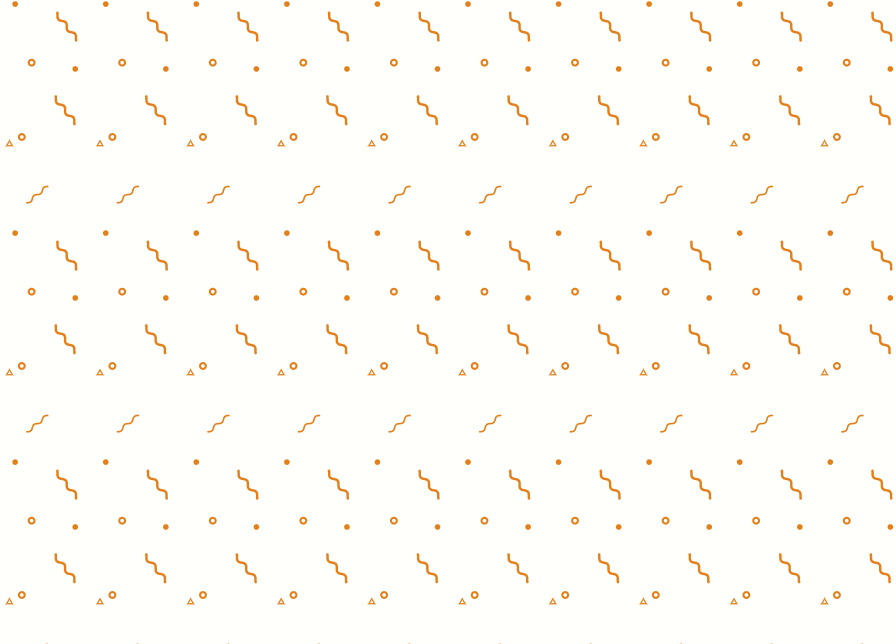
Write a WebGL 2 fragment shader that draws this pattern.

```glsl
#version 300 es
precision highp float;
// Confetti pattern: orange dots, rings, triangles and squiggles on off-white.
// Each motif is a distance function evaluated at the offset to its nearest
// repeat on a tall rectangular lattice; the union is inked with smooth edges.

uniform vec2 u_resolution;
out vec4 fragColor;

const float CANVAS_HEIGHT = 552.0;           // design units, y pointing down
const vec2 TILE = vec2(77.63, 196.3);
const vec3 PAPER = vec3(1.0, 1.0, 0.99);
const vec3 INK = vec3(0.89, 0.50, 0.11);
const float TAU = 6.2831853;

// Offset from the nearest repeat of a motif centre
vec2 nearest(vec2 p, vec2 center) {
    return mod(p - center + 0.5 * TILE, TILE) - 0.5 * TILE;
}

float dotShape(vec2 q, float radius) {
    return length(q) - radius;
}

float ringShape(vec2 q, float radius, float halfWidth) {
    return abs(length(q) - radius) - halfWidth;
}

// Outlined equilateral triangle, apex up
float triangleShape(vec2 q, float inradius, float halfWidth) {
    float side = 0.866 * abs(q.x) - 0.5 * q.y;
    return abs(max(side, q.y) - inradius) - halfWidth;
}

// Sine stroke centred on q = 0, running along span
float squiggleShape(vec2 q, vec2 span, float amplitude, float wavelength, float halfWidth) {
    float halfLength = 0.5 * length(span);
    vec2 along = normalize(span);
    vec2 local = vec2(dot(q, along), dot(q, vec2(-along.y, along.x)));
    float u = clamp(local.x, -halfLength, halfLength);
    float k = TAU / wavelength;
    float slope = amplitude * k * cos(k * u);
    float across = (local.y - amplitude * sin(k * u)) / sqrt(1.0 + slope * slope);
    return length(vec2(local.x - u, across)) - halfWidth;
}

float confetti(vec2 p) {
    // Dots
    float d = dotShape(nearest(p, vec2(13.0, 3.5)), 2.4);
    d = min(d, dotShape(nearest(p, vec2(64.5, 59.1)), 2.4));

    // Rings
    d = min(d, ringShape(nearest(p, vec2(27.1, 53.7)), 2.45, 0.9));
    d = min(d, ringShape(nearest(p, vec2(18.7, 117.4)), 2.45, 0.9));

    // Triangle
    d = min(d, triangleShape(nearest(p, vec2(8.1, 123.5)), 1.4, 0.55));

    // Two heavy falling squiggles and one fine rising one
    vec2 falling = vec2(18.0, 22.0);
    vec2 rising = vec2(17.4, -14.2);
    d = min(d, squiggleShape(nearest(p, vec2(57.2, 22.8)), falling, 1.6, 12.5, 1.05));
    d = min(d, squiggleShape(nearest(p, vec2(55.8, 94.5)), falling, 1.6, 12.5, 1.05));
    d = min(d, squiggleShape(nearest(p, vec2(32.0, 166.8)), rising, 1.2, 11.0, 0.7));
    return d;
}

void main() {
    float unitsPerPixel = CANVAS_HEIGHT / u_resolution.y;
    vec2 p = gl_FragCoord.xy * unitsPerPixel;
    p.y = CANVAS_HEIGHT - p.y;

    float coverage = clamp(0.5 - confetti(p) / unitsPerPixel, 0.0, 1.0);
    fragColor = vec4(mix(PAPER, INK, coverage), 1.0);
}
```
